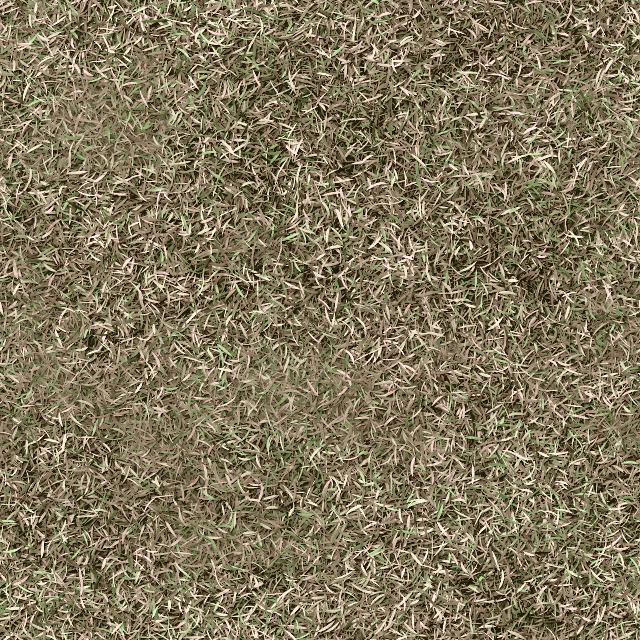
Reproduce this texture procedurally as a three.js fragment shader.

```glsl
// Dry winter lawn: short straw blades lying in every direction over dark soil.
// Layers of jittered grid cells each drop one tapered, bent blade and its shadow;
// tone and greenness are composited as scalars, then coloured by one ramp.

varying vec2 vUv;

const int LAYERS = 14;
const float CELLS = 52.0;      // blades across the canvas in each layer
const float EDGE = 0.0008;     // edge softness, in canvas units
const vec2 SHADOW_SHIFT = vec2(0.0012, -0.0016);

const vec3 SOIL  = vec3(0.20, 0.16, 0.09);
const vec3 MOSS  = vec3(0.34, 0.29, 0.18);
const vec3 THATCH = vec3(0.46, 0.41, 0.31);
const vec3 HAY   = vec3(0.58, 0.53, 0.41);
const vec3 STRAW = vec3(0.71, 0.65, 0.55);
const vec3 BLEACHED = vec3(0.87, 0.82, 0.73);

// Sine-free hash: three inputs, four random values from 0 to 1
vec4 hash4(vec3 p) {
  vec4 q = fract(p.xyzx * vec4(0.1031, 0.1030, 0.0973, 0.1099));
  q += dot(q, q.wzxy + 33.33);
  return fract((q.xxyz + q.yzzw) * q.zywx);
}

// Smooth value noise that repeats at the canvas border
float noise(vec2 uv, float cells, float seed) {
  vec2 p = uv * cells;
  vec2 i = floor(p);
  vec2 f = fract(p);
  f = f * f * (3.0 - 2.0 * f);
  float a = hash4(vec3(mod(i, cells), seed)).x;
  float b = hash4(vec3(mod(i + vec2(1.0, 0.0), cells), seed)).x;
  float c = hash4(vec3(mod(i + vec2(0.0, 1.0), cells), seed)).x;
  float d = hash4(vec3(mod(i + 1.0, cells), seed)).x;
  return mix(mix(a, b, f.x), mix(c, d, f.x), f.y);
}

// Large and small patches, roughly -0.5 to 0.5
float patches(vec2 uv, float seed) {
  return 0.5 * noise(uv, 5.0, seed) + 0.3 * noise(uv, 13.0, seed + 1.0)
       + 0.2 * noise(uv, 31.0, seed + 2.0) - 0.5;
}

// Position along (x) and across (y) a blade that bends sideways
vec2 bladeSpace(vec2 p, vec2 dir, float len, float bend) {
  vec2 q = vec2(dot(p, dir), dot(p, vec2(-dir.y, dir.x)));
  q.y -= bend * q.x * q.x / len;
  return q;
}

// Coverage of a blade that narrows towards both ends
float bladeMask(vec2 q, float len, float width, float soft) {
  float u = min(abs(q.x) / len, 1.0);
  float d = max(abs(q.y) - width * (1.0 - u * u * u), abs(q.x) - len);
  return 1.0 - smoothstep(-soft, soft, d);
}

float ramp(float low, float high, float t) {
  return clamp((t - low) / (high - low), 0.0, 1.0);
}

// Tone 0 to 1 spread over the palette by area share
vec3 lawnColor(float tone, float green) {
  float t = clamp(tone, -0.1, 1.2);
  vec3 c = mix(SOIL, MOSS, ramp(0.045, 0.16, t));
  c = mix(c, THATCH, ramp(0.16, 0.325, t));
  c = mix(c, HAY, ramp(0.325, 0.545, t));
  c = mix(c, STRAW, ramp(0.545, 0.78, t));
  c = mix(c, BLEACHED, ramp(0.78, 0.95, t));
  c += 0.5 * (max(t - 0.95, 0.0) + min(t - 0.045, 0.0));
  return c * (1.0 + green * vec3(-0.13, 0.03, -0.12));
}

// Lay one layer of blades over surface = (tone, green)
vec2 layBlades(vec2 surface, vec2 uv, float layer, float depth, vec2 patchTone) {
  vec2 grid = uv * CELLS + hash4(vec3(layer, 7.0, 3.0)).xy * CELLS;
  vec2 home = floor(grid);
  for (int j = -1; j <= 1; j++) {
    for (int i = -1; i <= 1; i++) {
      vec2 cell = home + vec2(float(i), float(j));
      vec3 id = vec3(mod(cell, CELLS), layer * 3.0 + 11.0);
      vec4 place = hash4(id);
      vec4 look = hash4(id + vec3(71.0, 37.0, 101.0));

      float angle = 6.2832 * place.z;
      vec2 dir = vec2(cos(angle), sin(angle));
      float len = mix(0.008, 0.018, place.w);
      float width = mix(0.0009, 0.0023, look.x * look.x);
      float bend = 0.5 * (look.y - 0.5);
      vec2 p = (grid - cell - place.xy) / CELLS;
      vec2 q = bladeSpace(p, dir, len, bend);

      // Shadow first, then the blade on top
      vec2 s = bladeSpace(p - SHADOW_SHIFT, dir, len, bend);
      surface.x -= 0.2 * bladeMask(s, len, width, 2.0 * EDGE);

      float isGreen = step(0.83 - 0.35 * patchTone.y, look.w);
      float tone = 0.63 + 1.08 * (look.z - 0.5) + 0.45 * (depth - 0.7);
      tone += 0.3 * patchTone.x - 0.15 * isGreen;
      tone += 0.08 * dir.x * q.y / width + 0.1 * q.x / len;
      float hue = mix(0.9 * look.y - 0.6, 1.3, isGreen);
      surface = mix(surface, vec2(tone, hue), bladeMask(q, len, width, EDGE));
    }
  }
  return surface;
}

void main() {
  vec2 patchTone = vec2(patches(vUv, 20.0), patches(vUv, 40.0));

  // Soil with fine crumbs
  vec2 surface = vec2(0.05 + 0.3 * noise(vUv, 230.0, 60.0), 0.2);
  for (int k = 0; k < LAYERS; k++) {
    float layer = float(k);
    surface = layBlades(surface, vUv, layer, layer / float(LAYERS - 1), patchTone);
  }

  // Matted areas lose contrast; fine fibres roughen everything
  float matted = smoothstep(0.05, 0.3, patches(vUv, 80.0));
  surface.x = mix(surface.x, 0.47, 0.35 * matted);
  surface.x += 0.12 * (noise(vUv, 300.0, 90.0) - 0.5);

  gl_FragColor = vec4(lawnColor(surface.x, surface.y), 1.0);
}
```
